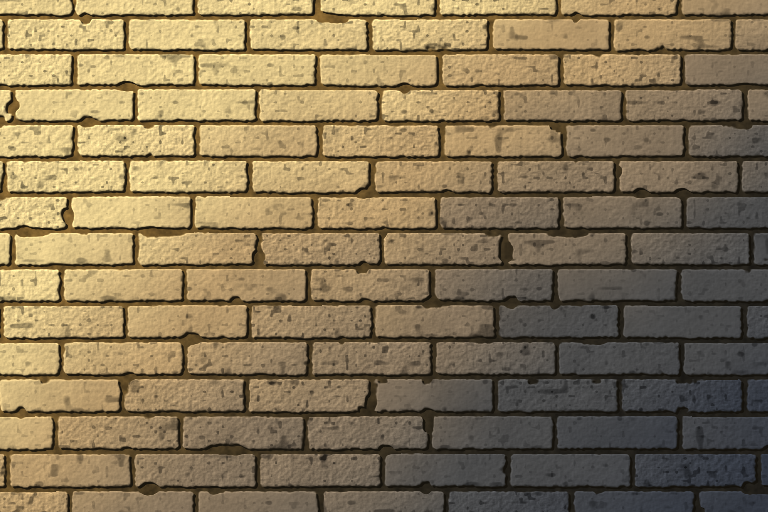
This texture is drawn by a Shadertoy shader. Its source:

```glsl
float hash(vec2 p) {
    return fract(sin(dot(p, vec2(127.1, 311.7))) * 43758.5453);
}

float noise(vec2 p) {
    vec2 i = floor(p), f = fract(p);
    f = f * f * (3.0 - 2.0 * f);
    return mix(mix(hash(i), hash(i + vec2(1, 0)), f.x),
               mix(hash(i + vec2(0, 1)), hash(i + vec2(1, 1)), f.x), f.y);
}

float fbm(vec2 p) {
    float sum = 0.0, amp = 0.5;
    for (int i = 0; i < 3; i++) {
        sum += amp * noise(p);
        p = p * 2.03 + 17.3;
        amp *= 0.5;
    }
    return sum;
}

// Signed distance to the nearest brick, negative inside; id names the brick
float brickDistance(vec2 p, out vec2 id) {
    // Courses grow slightly taller and wider toward the bottom
    float depth = 0.961 - p.y + 0.002 * (noise(p * 5.0) - 0.5);
    float course = (sqrt(0.00468 + 0.00078 * depth) - 0.0684) / 0.00039;
    float row = floor(course);
    float height = 0.0684 + 0.00039 * course;
    float width = 0.237 + 0.0006 * row;

    // Running bond with a small slip in each course
    float slip = 0.14 * (hash(vec2(row, 4.7)) - 0.5);
    float x = (p.x - 0.734) / width + 0.5 * mod(row, 2.0) + slip;
    id = vec2(floor(x), row);

    vec2 local = vec2((fract(x) - 0.5) * width, (fract(course) - 0.43) * height);
    vec2 halfSize = vec2(0.5 * width - 0.0045 - 0.002 * hash(id + 3.1), 0.43 * height);
    vec2 q = abs(local) - halfSize + 0.006;
    float d = length(max(q, 0.0)) + min(max(q.x, q.y), 0.0) - 0.006;

    // Ragged edges and occasional chips
    d += 0.003 * (noise(p * 60.0) - 0.5) + 0.003 * (noise(p * 170.0) - 0.5);
    return d + 0.009 * smoothstep(0.78, 0.95, noise(p * 24.0 + 9.0));
}

// Sunlit cream at 0, fading to cool grey shade at 1
vec3 brickColor(float shade) {
    vec3 c = mix(vec3(0.91, 0.81, 0.56), vec3(0.72, 0.60, 0.42), smoothstep(0.28, 0.53, shade));
    c = mix(c, vec3(0.52, 0.45, 0.36), smoothstep(0.5, 0.71, shade));
    c = mix(c, vec3(0.29, 0.29, 0.29), smoothstep(0.68, 0.92, shade));
    return mix(c, vec3(0.19, 0.21, 0.25), smoothstep(0.92, 1.2, shade));
}

void mainImage(out vec4 fragColor, in vec2 fragCoord) {
    vec2 p = fragCoord / iResolution.y;
    vec2 uv = fragCoord / iResolution.xy;
    float aa = 1.0 / iResolution.y;
    vec2 toLight = vec2(-0.0045, 0.004);

    vec2 id, neighbor;
    float d = brickDistance(p, id);
    float dLight = brickDistance(p + toLight, neighbor);

    // Evening light falling off toward the lower right
    float shade = 0.65 * uv.x + 0.55 * (1.0 - uv.y) + 0.08 * (noise(p * 4.0) - 0.5);

    // Brick face: grain lit from the side, pits and stains
    float rough = mix(0.25, 1.0, hash(id + 0.7));
    float relief = fbm(p * 150.0) - fbm((p + 0.6 * toLight) * 150.0);
    float pits = smoothstep(0.76, 0.92, noise(p * 115.0 + 5.0));
    float scars = smoothstep(0.83, 0.95, noise(p * vec2(38.0, 55.0) + 31.0));
    vec3 face = brickColor(shade + 0.09 * (hash(id + 8.2) - 0.5));
    face *= 1.0 + 0.65 * rough * relief + 0.14 * (fbm(p * 22.0) - 0.44);
    face *= 1.0 - 0.4 * rough * pits - 0.3 * scars;

    // Worn rim, bright toward the light and dark away from it
    float rim = smoothstep(-0.005, 0.0, d) * clamp((dLight - d) / 0.006, -1.0, 1.0);
    face *= 1.0 + 0.25 * rim;

    // Recessed mortar in the shadow of the bricks
    vec3 mortar = mix(vec3(0.50, 0.38, 0.19), vec3(0.13, 0.12, 0.10), smoothstep(0.25, 1.0, shade));
    mortar *= 0.65 + 0.7 * fbm(p * 90.0);
    float shadow = 1.0 - smoothstep(-0.001, 0.0015, dLight);
    mortar = mix(mortar, vec3(0.075, 0.063, 0.04), 0.9 * shadow);

    vec3 color = mix(face, mortar, smoothstep(-aa, aa, d));
    fragColor = vec4(clamp(color, 0.0, 1.0), 1.0);
}
```
